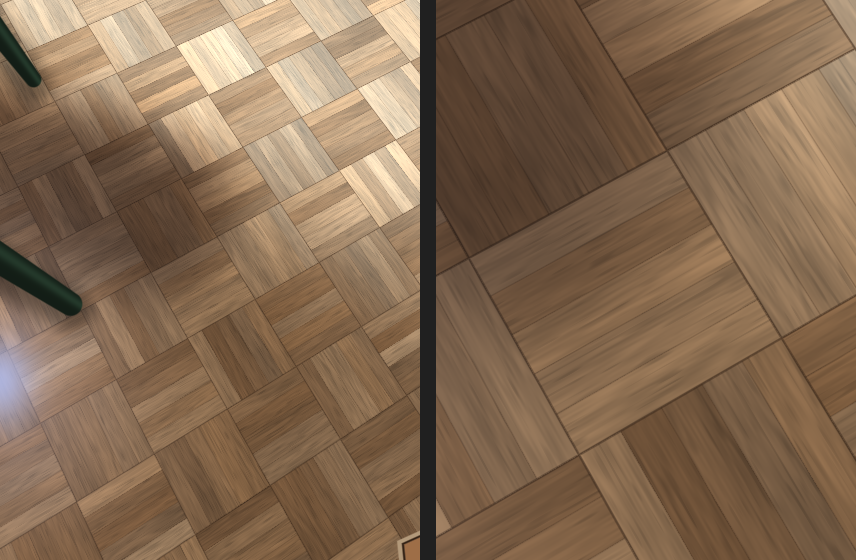
Left, the full canvas; right, a detail of the centre.
Give the GLSL for this texture, as a Shadertoy shader.

```glsl
// Basket-weave oak parquet seen in perspective: square tiles of five planks,
// alternating in direction, laid out by a projective map of the floor plane.
// Hashed plank tones, stretched noise grain, window light and two green legs.

const float PLANKS = 5.0;
const vec3 OAK_DARK = vec3(0.43, 0.315, 0.215);
const vec3 OAK_LIGHT = vec3(0.68, 0.545, 0.405);
const vec3 SEAM = vec3(0.20, 0.13, 0.08);
const vec3 LEG_DARK = vec3(0.075, 0.115, 0.085);
const vec3 LEG_LIT = vec3(0.14, 0.22, 0.165);

float hash(vec2 p) {
    vec3 v = fract(vec3(p.xyx) * 0.1031);
    v += dot(v, v.yzx + 33.33);
    return fract((v.x + v.y) * v.z);
}

float noise(vec2 p) {
    vec2 i = floor(p), f = fract(p);
    f = f * f * (3.0 - 2.0 * f);
    return mix(mix(hash(i), hash(i + vec2(1, 0)), f.x),
               mix(hash(i + vec2(0, 1)), hash(i + vec2(1, 1)), f.x), f.y);
}

// Coverage of a line of half width w at distance d
float line(float d, float w, float aa) {
    return 1.0 - smoothstep(w - aa, w + aa, d);
}

// x: distance to a tapered rod, y: signed position across it, -1 to 1
vec2 rod(vec2 p, vec2 a, vec2 b, float ra, float rb) {
    vec2 pa = p - a, ba = b - a;
    float h = clamp(dot(pa, ba) / dot(ba, ba), 0.0, 1.0);
    float r = mix(ra, rb, h);
    float side = (pa.x * ba.y - pa.y * ba.x) / length(ba);
    return vec2(length(pa - ba * h) - r, side / r);
}

// Canvas point to floor coordinates, one unit per tile
vec2 floorPlane(vec2 q) {
    mat3 view = mat3(0.1286, -0.0525, 0.0272,
                     0.0536, 0.0954, -0.036,
                     0.2695, 0.4870, 1.0);
    vec3 f = inverse(view) * vec3(q, 1.0);
    return f.xy / f.z;
}

// Grain of one plank: x runs along the fibres, y across them
float grain(vec2 p, float seed) {
    p += seed * vec2(37.0, 91.0);
    float wave = noise(p * vec2(1.6, 7.0));
    float fibre = noise(vec2(p.x * 2.5, p.y * 42.0 + wave * 5.0));
    float fine = noise(p * vec2(8.0, 95.0));
    float pores = smoothstep(0.66, 0.95, noise(p * vec2(6.0, 75.0) + 17.0));
    return 0.14 * (wave - 0.5) + 0.13 * (fibre - 0.5) + 0.12 * (fine - 0.5) - 0.10 * pores;
}

vec3 parquet(vec2 uv, float aa, float sheen) {
    vec2 tile = floor(uv), f = fract(uv);
    float turned = mod(tile.x + tile.y, 2.0);
    vec2 p = turned > 0.5 ? f.yx : f;
    float plank = floor(p.y * PLANKS);
    float seed = hash(tile * 7.3 + vec2(plank * 3.7, plank * 1.9) + 51.0);
    float tileTone = hash(tile + 113.0);

    float tone = 0.08 + 0.62 * seed + 0.22 * tileTone;
    vec3 wood = mix(OAK_DARK, OAK_LIGHT, tone);
    wood *= mix(vec3(1.02, 0.98, 0.92), vec3(0.99, 1.01, 1.04), hash(vec2(seed, tileTone) * 97.0));
    wood *= 1.0 + grain(p, seed);
    // Planks turned toward the window reflect more of it
    wood += sheen * mix(0.75, 1.3, turned) * vec3(0.105, 0.155, 0.18);

    // Seams between planks, then between tiles
    float strip = fract(p.y * PLANKS);
    float plankGap = min(strip, 1.0 - strip) / PLANKS;
    vec2 edge = min(f, 1.0 - f);
    wood = mix(wood, SEAM, 0.24 * line(plankGap, 0.003, aa));
    return mix(wood, SEAM, 0.45 * line(min(edge.x, edge.y), 0.005, aa));
}

void mainImage(out vec4 fragColor, in vec2 fragCoord) {
    // Height is one unit, y runs downward
    vec2 q = vec2(fragCoord.x, iResolution.y - fragCoord.y) / iResolution.y;
    float px = 1.0 / iResolution.y;
    vec2 uv = floorPlane(q);

    // Window light from the upper right and a broad soft shadow at the left
    float sheen = 1.0 - smoothstep(-0.10, 0.40, q.y - 0.45 * q.x);
    float shade = rod(q, vec2(0.0, 0.29), vec2(0.26, 0.38), 0.06, 0.06).x;
    float shadow = 1.0 - smoothstep(0.0, 0.16, shade);
    vec3 col = parquet(uv, 6.0 * px, sheen * (1.0 - 0.85 * shadow));
    col *= mix(0.90, 1.32, sheen);
    col *= mix(vec3(1.0), vec3(0.66, 0.64, 0.66), shadow);

    // Cool reflection at the left edge, with a wide haze around it
    float d = length((q - vec2(0.0, 0.68)) * vec2(1.0, 0.8));
    col += vec3(0.15, 0.155, 0.20) * exp(-d * d / 0.045);
    col = mix(col, vec3(0.70, 0.74, 0.93), 0.85 * exp(-d * d / 0.0034));

    // Carton corner at the lower right, with a pale rim
    vec2 c = q - vec2(0.709, 0.966);
    float carton = min(c.x - 0.1 * c.y, c.y + 0.45 * c.x);
    vec3 board = mix(vec3(0.70, 0.60, 0.48), vec3(0.62, 0.43, 0.28), smoothstep(0.010, 0.013, carton));
    board = mix(board, SEAM, line(abs(carton - 0.010), 0.002, px));
    col = mix(col, board, smoothstep(-px, px, carton));

    // Furniture legs with contact shadows
    for (int i = 0; i < 2; i++) {
        float k = float(i);
        vec2 top = mix(vec2(-0.038, 0.012), vec2(-0.05, 0.43), k);
        vec2 foot = mix(vec2(0.060, 0.142), vec2(0.126, 0.543), k);
        vec2 size = mix(vec2(0.022, 0.014), vec2(0.029, 0.021), k);
        float soft = rod(q, top + vec2(0.0, 0.02), foot + vec2(0.0, 0.01), size.x, size.y).x;
        col *= 1.0 - 0.35 * (1.0 - smoothstep(-0.01, 0.04, soft));
        vec2 leg = rod(q, top, foot, size.x, size.y);
        vec3 paint = mix(LEG_DARK, LEG_LIT, exp(-pow((leg.y - 0.4) / 0.4, 2.0)));
        col = mix(col, paint, line(leg.x, 0.0, px));
    }
    fragColor = vec4(clamp(col, 0.0, 1.0), 1.0);
}
```
